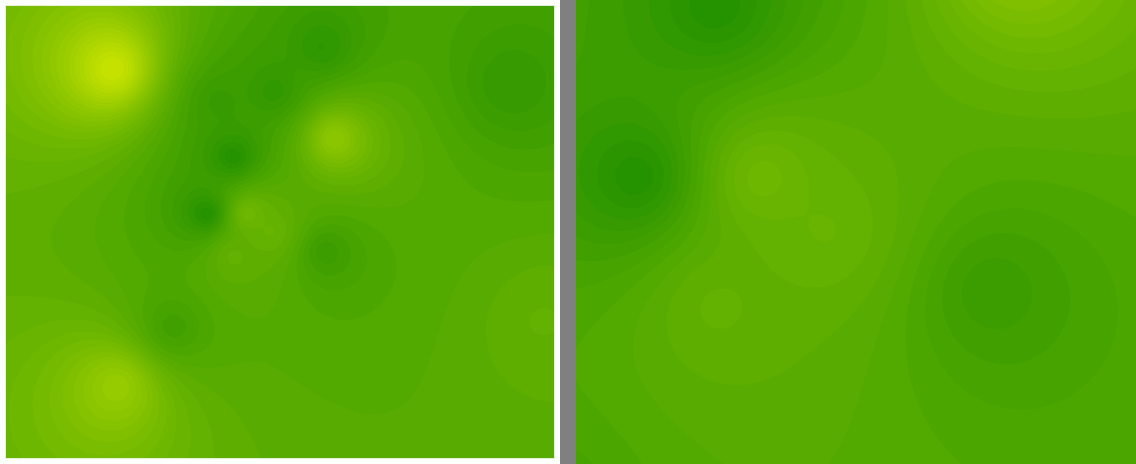
Left, the full canvas; right, a detail of the centre.
A WebGL 2 fragment shader for this background:

```glsl
#version 300 es
precision highp float;

uniform vec2 u_resolution;
out vec4 outColor;

// Lengths are in canvas heights
const float FRAME_WIDTH = 0.01257;
const float PEAK_SOFTNESS = 0.019;
const float BAND_COUNT = 45.0;
const vec3 FRAME_COLOR = vec3(0.99, 1.0, 0.99);
const vec3 LOW_COLOR = vec3(0.0, 0.5, 0.0);
const vec3 HIGH_COLOR = vec3(1.0, 1.0, 0.0);

// Control samples of the height field: x, y, height
const int SAMPLE_COUNT = 15;
const vec3 SAMPLES[SAMPLE_COUNT] = vec3[](
    vec3(0.244, 0.851, 0.79), vec3(0.472, 0.780, 0.21), vec3(0.692, 0.898, 0.17),
    vec3(0.590, 0.803, 0.18), vec3(0.503, 0.662, 0.12), vec3(0.448, 0.539, 0.11),
    vec3(0.535, 0.539, 0.46), vec3(0.582, 0.500, 0.41), vec3(0.503, 0.447, 0.39),
    vec3(0.700, 0.458, 0.22), vec3(0.720, 0.700, 0.57), vec3(1.101, 0.819, 0.20),
    vec3(0.252, 0.167, 0.60), vec3(0.374, 0.296, 0.25), vec3(1.171, 0.308, 0.38)
);

// Inverse-distance weighting gives rounded peaks and a level far field
float heightField(vec2 p) {
    float weightedSum = 0.0;
    float weightSum = 0.0;
    for (int i = 0; i < SAMPLE_COUNT; i++) {
        vec2 offset = p - SAMPLES[i].xy;
        float weight = 1.0 / (dot(offset, offset) + PEAK_SOFTNESS * PEAK_SOFTNESS);
        weightedSum += weight * SAMPLES[i].z;
        weightSum += weight;
    }
    return weightedSum / weightSum;
}

// Quantise into contour bands with antialiased steps
float contourBands(float height) {
    float level = height * BAND_COUNT;
    float edge = clamp(fwidth(level), 0.001, 1.0);
    float stepUp = smoothstep(1.0 - edge, 1.0, fract(level));
    return (floor(level) + stepUp + 0.5) / BAND_COUNT;
}

void main() {
    float pixel = 1.0 / u_resolution.y;
    vec2 p = gl_FragCoord.xy * pixel;
    vec2 canvasSize = u_resolution * pixel;

    vec3 terrain = mix(LOW_COLOR, HIGH_COLOR, contourBands(heightField(p)));

    // Plain frame around the field
    vec2 toEdge = min(p, canvasSize - p);
    float inset = min(toEdge.x, toEdge.y) - FRAME_WIDTH;
    float inside = clamp(inset / pixel + 0.5, 0.0, 1.0);
    outColor = vec4(mix(FRAME_COLOR, terrain, inside), 1.0);
}
```
